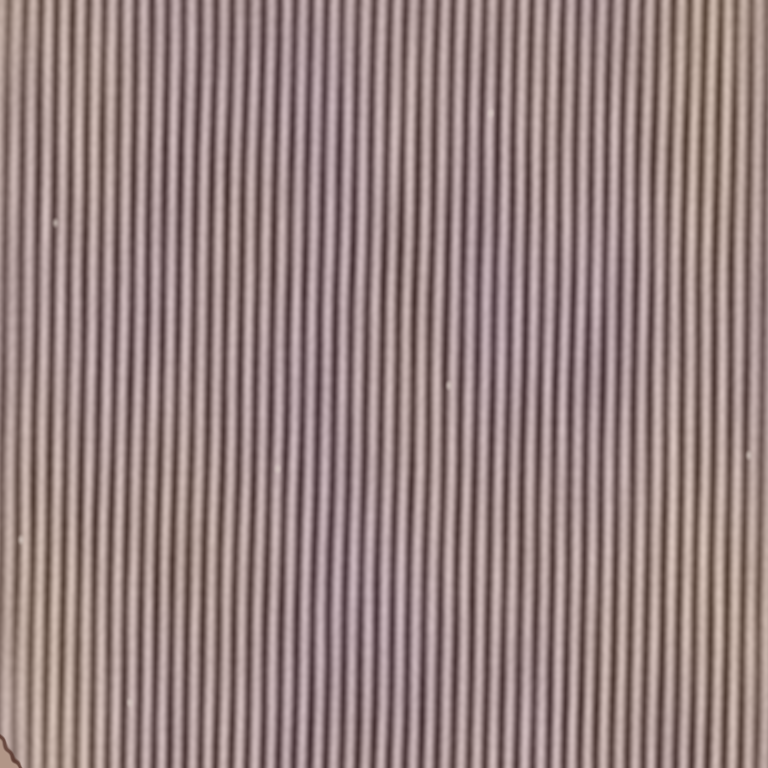
A WebGL 2 fragment shader for this texture:

```glsl
#version 300 es
precision highp float;

uniform vec2 u_resolution;
out vec4 fragColor;

const float RIB_COUNT = 48.6;              // ribs across the canvas
const vec2 GROOVE_ANCHOR = vec2(0.336, 0.667);
const float LEAN_EDGE = 0.014;             // sideways drift over the full height
const float LEAN_CENTER = 0.022;
const float WOBBLE = 0.0035;
const float CREST_SHAPE = 0.75;            // below 1 widens the light crest
const vec3 CREST_COLOR = vec3(0.795, 0.715, 0.695);
const vec3 GROOVE_COLOR = vec3(0.335, 0.255, 0.235);
const vec3 MAUVE_TINT = vec3(-0.025, -0.025, 0.018);
const vec3 CREASE_COLOR = vec3(0.30, 0.16, 0.12);
const vec3 CHIP_COLOR = vec3(0.70, 0.59, 0.53);
const vec3 FLECK_COLOR = vec3(0.86, 0.81, 0.78);
const float FLECK_CELLS = 9.0;
const float FLECK_CHANCE = 0.06;
const float FLECK_RADIUS = 0.005;
const float GRAIN = 0.035;

vec2 hash2(vec2 p) {
    vec3 q = fract(vec3(p.xyx) * vec3(0.1031, 0.1030, 0.0973));
    q += dot(q, q.yzx + 33.33);
    return fract((q.xx + q.yz) * q.zy);
}

float cornerSlope(vec2 cell, vec2 corner, vec2 f) {
    float angle = 6.28318 * hash2(cell + corner).x;
    return dot(vec2(cos(angle), sin(angle)), f - corner);
}

// Gradient noise, roughly -0.7 to 0.7
float gradientNoise(vec2 p) {
    vec2 cell = floor(p);
    vec2 f = p - cell;
    vec2 s = f * f * f * (f * (f * 6.0 - 15.0) + 10.0);
    float low = mix(cornerSlope(cell, vec2(0, 0), f), cornerSlope(cell, vec2(1, 0), f), s.x);
    float high = mix(cornerSlope(cell, vec2(0, 1), f), cornerSlope(cell, vec2(1, 1), f), s.x);
    return mix(low, high, s.y);
}

// Rib coordinate: whole numbers lie on the dark grooves
float ribCoordinate(vec2 uv) {
    float lean = mix(LEAN_EDGE, LEAN_CENTER, 4.0 * uv.x * (1.0 - uv.x));
    float shift = lean * (uv.y - GROOVE_ANCHOR.y);
    shift += WOBBLE * gradientNoise(uv * vec2(4.0, 3.0) + 17.0);
    shift += 0.3 * WOBBLE * gradientNoise(uv * vec2(19.0, 7.0) + 41.0);
    return (uv.x - shift - GROOVE_ANCHOR.x) * RIB_COUNT;
}

vec3 ribs(vec2 uv) {
    float u = ribCoordinate(uv);
    float crest = pow(0.5 - 0.5 * cos(6.28318 * u), CREST_SHAPE);
    crest = mix(crest, 0.59, smoothstep(0.4, 1.0, fwidth(u)));

    // Each groove and crest varies in tone along its length
    float grooveTone = gradientNoise(vec2(floor(u + 0.5) * 3.37 + 60.0, uv.y * 7.0));
    float crestTone = gradientNoise(vec2(floor(u) * 2.71 + 190.0, uv.y * 9.0));

    // Grooves fade toward the sides, the top and the lower left
    float side = 1.0 - smoothstep(0.0, 0.06, min(uv.x, 1.0 - uv.x));
    float top = smoothstep(0.8, 1.0, uv.y);
    float corner = 1.0 - smoothstep(0.03, 0.28, length(uv * vec2(1.5, 0.8)));
    float fade = 0.22 * side + 0.08 * top + 0.25 * corner;

    vec3 groove = mix(GROOVE_COLOR, CREST_COLOR, clamp(fade, 0.0, 0.5)) + 0.08 * grooveTone;
    vec3 light = CREST_COLOR + 0.05 * crestTone - 0.04 * side - 0.02 * top;
    return mix(groove, light, crest);
}

// Sparse pale flecks, at most one per cell
float flecks(vec2 uv, float px) {
    vec2 cell = floor(uv * FLECK_CELLS);
    vec2 center = (cell + 0.2 + 0.6 * hash2(cell + 7.0)) / FLECK_CELLS;
    float present = step(hash2(cell + 83.0).x, FLECK_CHANCE);
    float d = length((uv - center) * vec2(1.0, 0.7)) - FLECK_RADIUS;
    return present * (1.0 - smoothstep(-FLECK_RADIUS, px, d));
}

void main() {
    vec2 uv = gl_FragCoord.xy / u_resolution;
    float px = 1.0 / min(u_resolution.x, u_resolution.y);
    vec3 color = ribs(uv);

    // Broad mauve stains and fine mottling
    float stain = gradientNoise(uv * vec2(6.0, 2.5) + 5.0);
    float middle = 1.0 - smoothstep(0.1, 0.5, abs(uv.x - 0.5));
    color += MAUVE_TINT * (1.2 * stain + 0.5 * middle);
    color += 0.025 * gradientNoise(uv * 5.0 + 120.0);
    color += GRAIN * gradientNoise(uv * vec2(110.0, 90.0));
    color = mix(color, FLECK_COLOR, 0.65 * flecks(uv, px));

    // Chipped corner with a dark crease along its edge
    float crease = uv.x + 0.65 * uv.y - 0.026 + 0.006 * gradientNoise(uv * 70.0);
    color = mix(color, CHIP_COLOR, 1.0 - smoothstep(-0.006, px, crease));
    float creaseLine = 1.0 - smoothstep(0.001, 0.004 + px, abs(crease));
    color = mix(color, CREASE_COLOR, 0.75 * creaseLine);

    fragColor = vec4(clamp(color, 0.0, 1.0), 1.0);
}
```
